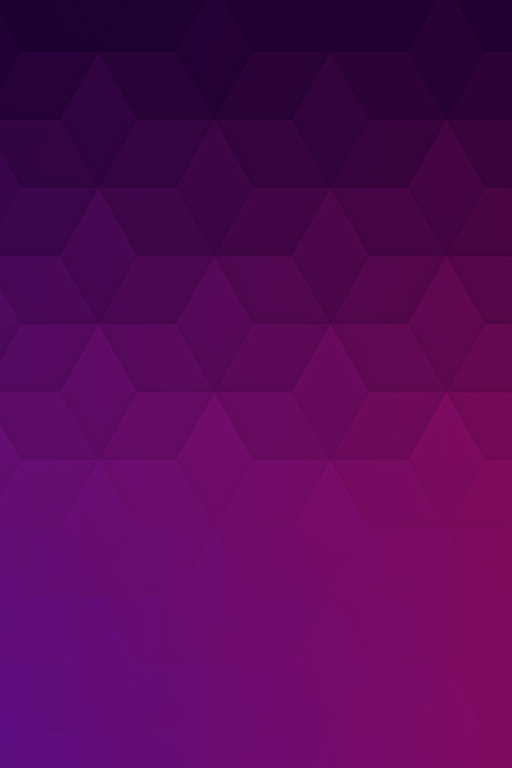
Write a WebGL 2 fragment shader that draws this background.

```glsl
#version 300 es
precision highp float;
// Faceted rhombus tiling over a dusky indigo, violet and magenta gradient.

uniform vec2 u_resolution;
out vec4 fragColor;

// Lengths are in canvas heights, measured from the upper left corner.
const vec2 CELL = vec2(0.151, 0.0887);      // column spacing, half rhombus height
const vec2 ORIGIN = vec2(0.1283, 0.0677);   // top tip of one upright rhombus
const float HALF_WIDTH = 1.0 / 3.0;         // rhombus half width, in columns
const float SLANT = 0.87;                   // horizontal gap to edge distance
const vec2 FLATNESS = vec2(0.4, 0.95);      // how far each facet flattens the gradient
const float SHADE_WIDTH = 0.008;
const float SHADE = 0.09;
const float LIGHT_WIDTH = 0.0025;
const float LIGHT = 0.045;
const float UPRIGHT_GAIN = 0.025;
const float VARIATION = 0.035;
const float RAMP_START = 0.04;
const float RAMP_MIDDLE = 0.62;
const int SAMPLES = 2;

const vec3 INDIGO_LEFT = vec3(0.12, 0.002, 0.20);
const vec3 INDIGO_RIGHT = vec3(0.135, 0.002, 0.195);
const vec3 PURPLE = vec3(0.40, 0.05, 0.445);
const vec3 MAGENTA = vec3(0.495, 0.04, 0.36);
const vec3 VIOLET = vec3(0.36, 0.05, 0.50);
const vec3 CERISE = vec3(0.505, 0.04, 0.38);

float hash(vec2 p) {
    p = fract(p * vec2(0.1031, 0.1137));
    p += dot(p, p.yx + 33.33);
    return fract((p.x + p.y) * p.x * 91.7);
}

// Dark top, warm right and violet lower left
vec3 gradient(vec2 p, float width) {
    float across = clamp(p.x / width, 0.0, 1.0);
    float rise = clamp((p.y - RAMP_START) / (RAMP_MIDDLE - RAMP_START), 0.0, 1.0);
    float settle = smoothstep(RAMP_MIDDLE - 0.1, 1.0, p.y);
    vec3 left = mix(mix(INDIGO_LEFT, PURPLE, rise), VIOLET, settle);
    vec3 right = mix(mix(INDIGO_RIGHT, MAGENTA, rise), CERISE, settle);
    return mix(left, right, across);
}

vec3 facets(vec2 p, float width) {
    // Upright rhombi stack in columns; odd columns drop by one row
    vec2 grid = (p - ORIGIN) / CELL;
    float column = floor(grid.x + 0.5);
    float dx = grid.x - column;
    float along = mod(grid.y - mod(column, 2.0), 2.0);
    float inside = HALF_WIDTH * (1.0 - abs(along - 1.0)) - abs(dx);
    bool upright = inside > 0.0;
    bool lowerHalf = along > 1.0;

    // Leaning rhombi fill the strips between columns
    float strip = dx > 0.0 ? column : column - 1.0;
    vec2 center = upright
        ? vec2(column, grid.y - along + 1.0)
        : vec2(strip, floor(grid.y)) + 0.5;

    // Distances to the shaded lower edges and the lit upper edges
    float slanted = abs(inside) * CELL.x * SLANT;
    float row = fract(grid.y);
    float toLower = upright ? 1.0 : (1.0 - row) * CELL.y;
    float toUpper = upright ? 1.0 : row * CELL.y;
    if (upright == lowerHalf) toLower = min(toLower, slanted);
    else toUpper = min(toUpper, slanted);

    vec3 color = gradient(mix(p, ORIGIN + center * CELL, FLATNESS), width);
    float fade = mix(1.0, 0.25, smoothstep(0.5, 0.75, p.y));
    float relief = LIGHT * exp(-toUpper / LIGHT_WIDTH)
                 - SHADE * exp(-toLower / SHADE_WIDTH)
                 + VARIATION * (hash(center * 2.0 + 40.0) - 0.5);
    if (upright) relief += UPRIGHT_GAIN;
    return color * (1.0 + relief * fade);
}

void main() {
    float width = u_resolution.x / u_resolution.y;
    vec3 sum = vec3(0.0);
    // Average a small grid of samples to smooth the facet edges
    for (int j = 0; j < SAMPLES; j++) {
        for (int i = 0; i < SAMPLES; i++) {
            vec2 offset = (vec2(i, j) + 0.5) / float(SAMPLES) - 0.5;
            vec2 p = (gl_FragCoord.xy + offset) / u_resolution.y;
            sum += facets(vec2(p.x, 1.0 - p.y), width);
        }
    }
    fragColor = vec4(sum / float(SAMPLES * SAMPLES), 1.0);
}
```
